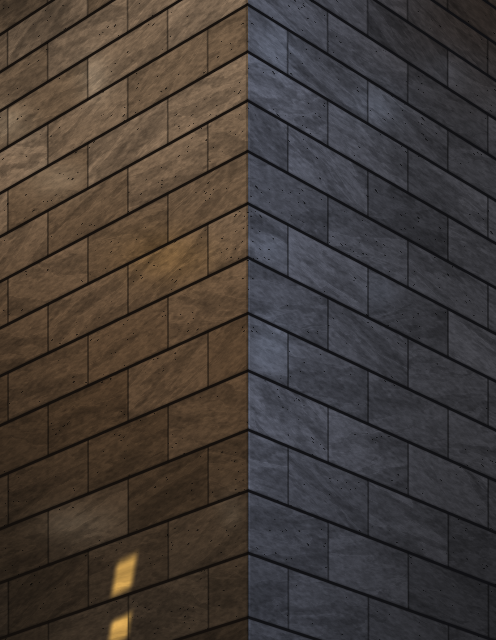
Reproduce this texture procedurally as a Shadertoy shader.

```glsl
// Corner of a stone-clad wall: a warm face and a cold face meet at a vertical edge.
// Each face is straightened into courses, split in running bond, then
// veined with warped noise, pitted, and lit by soft gradients and two sun flecks.
#define EDGE_X 0.3875
#define SLAB_LENGTH 0.125
#define COURSE_START 0.0807
#define COURSE_HEIGHT 0.0751
#define COURSE_GROWTH 0.00133
#define LEFT_SLOPE vec2(0.596, 0.292)
#define RIGHT_SLOPE vec2(0.626, 0.313)
#define JOINT_WIDTH 0.0021
#define VEIN_STRENGTH 0.55
#define GRAIN_STRENGTH 0.22
#define SUN_COLOR vec3(0.80, 0.62, 0.32)

float hash(vec2 p) {
    return fract(sin(dot(p, vec2(127.1, 311.7))) * 43758.5453);
}

float noise(vec2 p) {
    vec2 i = floor(p), f = fract(p);
    f = f * f * (3.0 - 2.0 * f);
    return mix(mix(hash(i), hash(i + vec2(1, 0)), f.x),
               mix(hash(i + vec2(0, 1)), hash(i + vec2(1, 1)), f.x), f.y);
}

float fbm(vec2 p) {
    float sum = 0.0, amp = 0.5;
    for (int i = 0; i < 5; i++) {
        sum += amp * noise(p);
        p = mat2(1.6, 1.2, -1.2, 1.6) * p + 7.3;
        amp *= 0.5;
    }
    return sum;
}

// Soft elliptical spot
float spot(vec2 p, vec2 center, vec2 radius) {
    vec2 q = (p - center) / radius;
    return exp(-dot(q, q));
}

// Slanted, soft-edged patch of sunlight
float sunPatch(vec2 p, vec2 center, vec2 halfSize) {
    vec2 q = p - center;
    q.y += 0.5 * q.x;
    q.x += 0.18 * q.y;
    vec2 e = smoothstep(halfSize * 1.25, halfSize * 0.5, abs(q));
    return e.x * e.y;
}

// Small dark holes scattered over a grid
float pits(vec2 p, float density) {
    vec2 cell = floor(p);
    vec2 center = 0.3 + 0.4 * vec2(hash(cell + 3.1), hash(cell + 8.7));
    float radius = 0.08 + 0.2 * hash(cell + 5.5);
    float hole = smoothstep(radius, radius * 0.4, length((fract(p) - center) * vec2(0.7, 1.0)));
    return hole * step(1.0 - density, hash(cell));
}

void mainImage(out vec4 fragColor, in vec2 fragCoord) {
    float px = 1.0 / iResolution.y;
    vec2 p = vec2(fragCoord.x, iResolution.y - fragCoord.y) * px;
    float edgeX = EDGE_X + 0.0015 * (p.y - 0.5);
    float side = p.x - edgeX;
    float d = abs(side);
    bool isLeft = side < 0.0;

    // Straighten the perspective: s is the height where the course meets the edge
    vec2 slope = isLeft ? LEFT_SLOPE : RIGHT_SLOPE;
    float shrink = 1.0 - slope.y * d;
    float s = (p.y - slope.x * d) / shrink;
    float disc = COURSE_HEIGHT * COURSE_HEIGHT + 4.0 * COURSE_GROWTH * (s - COURSE_START);
    float course = (sqrt(max(disc, 0.0)) - COURSE_HEIGHT) / (2.0 * COURSE_GROWTH);
    float row = floor(course), f = course - row;
    float rowHeight = sqrt(max(disc, 0.0)) * shrink;

    // Running bond
    float u = d / SLAB_LENGTH + 0.5 * mod(row, 2.0);
    vec2 slab = vec2(floor(u) + (isLeft ? 0.0 : 40.0), row);
    float tone = hash(slab + 1.7), angle = (hash(slab + 9.2) - 0.5) * 1.3;

    // Veins and grain, turned differently in each slab
    vec2 q = mat2(cos(angle), sin(angle), -sin(angle), cos(angle)) * vec2(d, s);
    q = q * vec2(14.0, 38.0) + slab * 5.3;
    float warp = fbm(q);
    float vein = fbm(q * vec2(1.0, 1.4) + 2.6 * warp);
    float line = 1.0 - smoothstep(0.0, 0.07, abs(vein - 0.52));
    float grain = fbm(vec2(d, s) * vec2(150.0, 230.0));

    // Face light
    vec3 color;
    if (isLeft) {
        color = mix(vec3(0.44, 0.365, 0.29), vec3(0.33, 0.255, 0.185), smoothstep(0.1, 0.6, p.y));
        color = mix(color, vec3(0.19, 0.155, 0.12), smoothstep(0.5, 1.0, p.y));
        color *= 1.0 - 0.35 * spot(p, vec2(0.0), vec2(0.14, 0.1));
        color *= 1.0 - 0.2 * smoothstep(0.22, 0.4, d) * smoothstep(0.3, 0.7, p.y);
        color += vec3(0.07, 0.045, 0.0) * spot(p, vec2(0.26, 0.40), vec2(0.07, 0.04));
        color *= mix(vec3(0.87, 0.85, 0.82), vec3(1.11, 1.12, 1.14), tone);
    } else {
        color = mix(vec3(0.285, 0.295, 0.335), vec3(0.195, 0.195, 0.21), smoothstep(0.0, 0.36, d));
        color *= 1.0 - 0.22 * smoothstep(0.55, 1.0, p.y);
        color = mix(color, vec3(0.17, 0.135, 0.11), 0.75 * spot(p, vec2(0.79, 0.0), vec2(0.16, 0.13)));
        color *= mix(0.86, 1.14, tone);
    }
    color *= 1.0 + VEIN_STRENGTH * (vein - 0.5) + 0.09 * line + GRAIN_STRENGTH * (grain - 0.5) * 2.0;

    // Pale mineral stains
    float pale = spot(p, vec2(0.146, 0.124), vec2(0.025, 0.035)) + spot(p, vec2(0.01, 0.195), vec2(0.04, 0.03))
        + 0.6 * spot(p, vec2(0.091, 0.28), vec2(0.05, 0.03)) + 0.6 * spot(p, vec2(0.12, 0.82), vec2(0.06, 0.03))
        + 0.6 * spot(p, vec2(0.362, 0.797), vec2(0.02, 0.03));
    float frost = spot(p, vec2(0.423, 0.54), vec2(0.035, 0.045)) + spot(p, vec2(0.43, 0.08), vec2(0.04, 0.05))
        + spot(p, vec2(0.59, 0.165), vec2(0.05, 0.04)) + 0.7 * spot(p, vec2(0.417, 0.384), vec2(0.035, 0.03))
        + 0.5 * spot(p, vec2(0.59, 0.456), vec2(0.03, 0.035)) + 0.7 * spot(p, vec2(0.70, 0.11), vec2(0.04, 0.03));
    color += (isLeft ? pale * vec3(0.12, 0.12, 0.11) : frost * vec3(0.07, 0.08, 0.095)) * (0.3 + 1.3 * vein);

    // Pits gather where the stone is rough
    float holes = pits(vec2(d, s) * vec2(150.0, 190.0) + grain, 0.12 * smoothstep(0.4, 0.65, warp));
    color *= 1.0 - 0.6 * holes;

    // Sun flecks
    float sun = sunPatch(p, vec2(0.194, 0.899), vec2(0.018, 0.028)) + sunPatch(p, vec2(0.187, 0.984), vec2(0.018, 0.021));
    color = mix(color, SUN_COLOR * (0.6 + 0.8 * vein), 0.85 * sun);

    // Joints: dark between courses, thin between slabs, a lit lip below
    float buttDist = (0.5 - abs(fract(u) - 0.5)) * SLAB_LENGTH;
    float butt = 1.0 - smoothstep(0.0004, 0.0004 + 1.2 * px, buttDist);
    color *= 1.0 - 0.4 * butt * step(0.01, d);
    float courseDist = min(f, 1.0 - f) * rowHeight;
    color *= 1.0 + 0.12 * smoothstep(0.007, 0.003, f * rowHeight);
    color *= 1.0 - 0.3 * smoothstep(0.006, 0.001, courseDist);
    float joint = 1.0 - smoothstep(JOINT_WIDTH - 0.6 * px, JOINT_WIDTH + 0.8 * px, courseDist);
    color = mix(color, isLeft ? vec3(0.065, 0.05, 0.04) : vec3(0.055, 0.055, 0.065), 0.92 * joint);

    // Corner edge
    color *= 1.0 - 0.25 * smoothstep(0.003, 0.0, abs(side + 0.001));
    color += vec3(0.03, 0.035, 0.045) * smoothstep(0.002, 0.0, abs(side - 0.002)) * (1.0 - joint);

    fragColor = vec4(clamp(color, 0.0, 1.0), 1.0);
}
```
